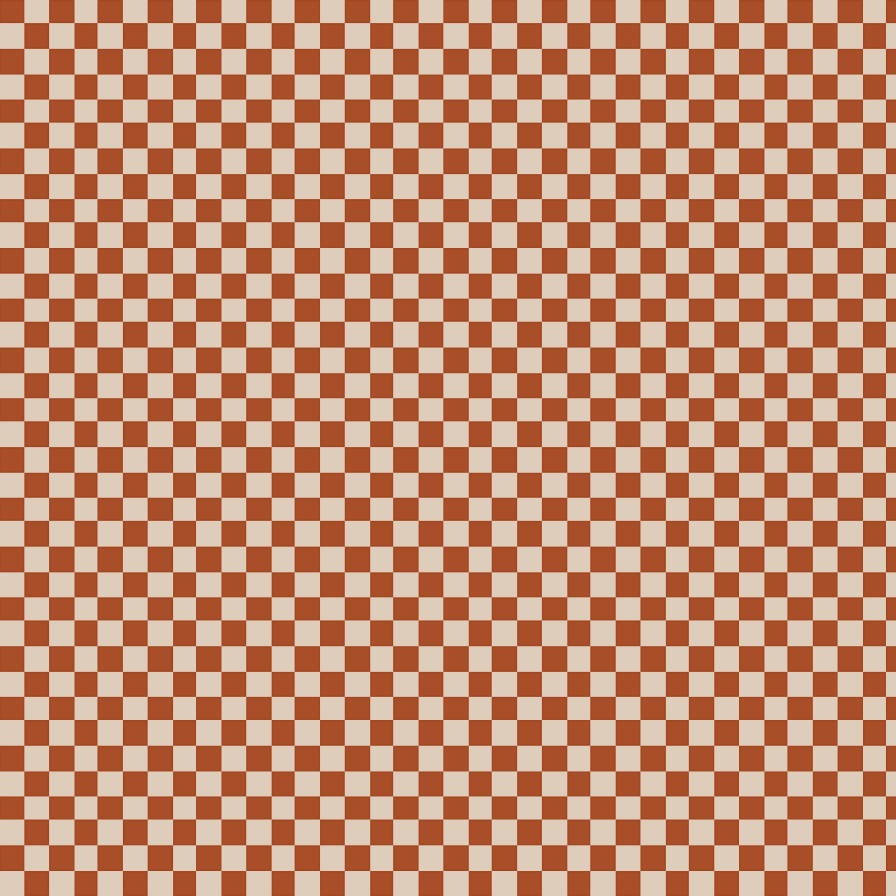
Reproduce this pattern procedurally as a WebGL 1 fragment shader.

```glsl
precision highp float;

uniform vec2 u_resolution;

// One block holds four columns and four rows; splits are fractions of a block
#define BLOCK_SIZE vec2(0.1100, 0.11111)
#define BLOCK_START vec2(-0.0012, 0.0)
#define COLUMN_SPLITS vec3(0.258, 0.509, 0.767)
#define ROW_SPLITS vec3(0.232, 0.491, 0.749)
#define RIM_INNER 0.0010
#define RIM_OUTER 0.0028
#define CREAM vec3(0.870, 0.802, 0.730)
#define RUST vec3(0.660, 0.310, 0.165)
#define RUST_RIM vec3(0.645, 0.280, 0.130)

// Sign of a signed distance, ramped across one pixel
float softSign(float dist, float pixel) {
  return clamp(2.0 * dist / pixel, -1.0, 1.0);
}

// x: alternating sign of the band, y: distance to its nearest edge
vec2 bands(float position, float period, vec3 splits, float pixel) {
  float t = mod(position, period);
  vec3 inner = t - splits * period;
  float parity = softSign(t, pixel) * softSign(period - t, pixel);
  parity *= softSign(inner.x, pixel) * softSign(inner.y, pixel) * softSign(inner.z, pixel);
  vec3 gap = abs(inner);
  float edge = min(min(t, period - t), min(gap.x, min(gap.y, gap.z)));
  return vec2(parity, edge);
}

void main() {
  vec2 pixel = 1.0 / u_resolution;
  vec2 uv = gl_FragCoord.xy * pixel;

  // Blocks are counted from the upper left corner
  vec2 p = vec2(uv.x, 1.0 - uv.y) - BLOCK_START;
  vec2 column = bands(p.x, BLOCK_SIZE.x, COLUMN_SPLITS, pixel.x);
  vec2 row = bands(p.y, BLOCK_SIZE.y, ROW_SPLITS, pixel.y);

  // Dark squares deepen slightly along their rims
  float rustMask = 0.5 + 0.5 * column.x * row.x;
  float interior = smoothstep(RIM_INNER, RIM_OUTER, min(column.y, row.y));
  vec3 rust = mix(RUST_RIM, RUST, interior);

  gl_FragColor = vec4(mix(CREAM, rust, rustMask), 1.0);
}
```
